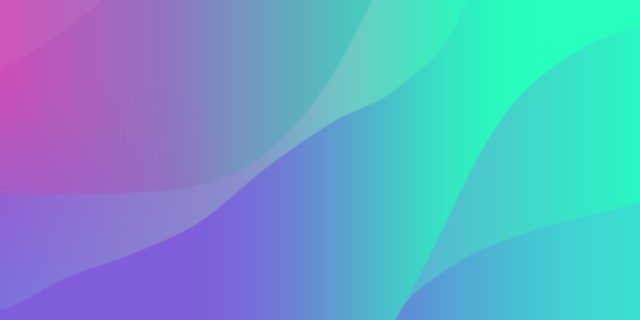
A WebGL 2 fragment shader for this background:

```glsl
#version 300 es
precision highp float;
// Overlapping translucent waves sweeping from pink and violet to mint green.
uniform vec2 u_resolution;
out vec4 fragColor;

// Smooth Catmull-Rom curve through nine evenly spaced heights.
float wave(float x, float start, float spacing, float h[9]) {
    float s = clamp((x - start) / spacing, 0.0, 7.999);
    int i = int(s);
    float t = s - float(i);
    float a = h[max(i - 1, 0)], b = h[i], c = h[i + 1], d = h[min(i + 2, 8)];
    return b + 0.5 * t * (c - a + t * (2.0 * a - 5.0 * b + 4.0 * c - d
         + t * (3.0 * (b - c) + d - a)));
}

// Antialiased coverage of the area where the height difference is positive.
float cover(float d) {
    return smoothstep(-1.0, 1.0, d / fwidth(d));
}

// Linear ramp position between two x values.
float ramp(float a, float b, float x) {
    return clamp((x - a) / (b - a), 0.0, 1.0);
}

void main() {
    vec2 p = gl_FragCoord.xy / u_resolution;
    float x = p.x, y = p.y;

    // Wave outlines
    float ridge = wave(x, 0.0, 0.1042,
        float[9](0.393, 0.393, 0.398, 0.422, 0.523, 0.771, 1.2, 1.75, 2.2));
    float fold = wave(x, 0.0, 0.1042,
        float[9](0.031, 0.133, 0.208, 0.307, 0.477, 0.620, 0.732, 0.992, 1.78));
    float hill = wave(x, 0.5833, 0.0521,
        float[9](-0.107, 0.065, 0.266, 0.482, 0.651, 0.758, 0.833, 0.885, 0.914));
    float shore = wave(x, 0.5833, 0.0521,
        float[9](-0.107, 0.057, 0.143, 0.208, 0.25, 0.286, 0.315, 0.341, 0.367));
    float corner = 0.784 + x * (0.96 + 2.5 * x);

    // Central sweep from violet to mint
    vec3 color = mix(vec3(0.50, 0.37, 0.86), vec3(0.15, 1.0, 0.74),
                     smoothstep(0.286, 0.846, x));

    // Pale ribbon, bluer toward the lower left
    vec3 ribbon = mix(vec3(0.57, 0.38, 0.83), vec3(0.54, 0.55, 0.80), ramp(0.0, 0.365, x));
    ribbon = mix(ribbon, vec3(0.43, 0.79, 0.77), ramp(0.365, 0.547, x));
    ribbon = mix(ribbon, vec3(0.18, 0.96, 0.74), ramp(0.547, 0.716, x));
    ribbon += vec3(-0.08, 0.06, 0.04) * ramp(0.37, 0.08, y) * ramp(0.3, 0.0, x);

    // Upper left field: pink, mauve, teal
    vec3 field = mix(vec3(0.80, 0.30, 0.72), vec3(0.57, 0.45, 0.76), ramp(0.0, 0.26, x));
    field = mix(field, vec3(0.29, 0.79, 0.74), ramp(0.26, 0.56, x));
    field = mix(field, vec3(0.56, 0.39, 0.81),
                0.7 * smoothstep(0.78, 0.33, y) * ramp(0.35, 0.0, x));
    field = mix(field, vec3(0.95, 0.75, 0.82), 0.07 * cover(y - corner));

    // Right hand hill and the bluer slope in front of it
    vec3 slope = mix(vec3(0.35, 0.71, 0.82), vec3(0.16, 0.97, 0.76), ramp(0.651, 1.0, x));
    vec3 front = mix(vec3(0.37, 0.55, 0.84), vec3(0.23, 0.87, 0.82),
                     1.0 - pow(1.0 - ramp(0.632, 1.0, x), 1.5));

    // Layer the waves
    color = mix(color, ribbon, cover(y - fold));
    color = mix(color, field, cover(y - ridge));
    color = mix(color, slope, cover(hill - y));
    color = mix(color, front, cover(shore - y));
    fragColor = vec4(color, 1.0);
}
```
